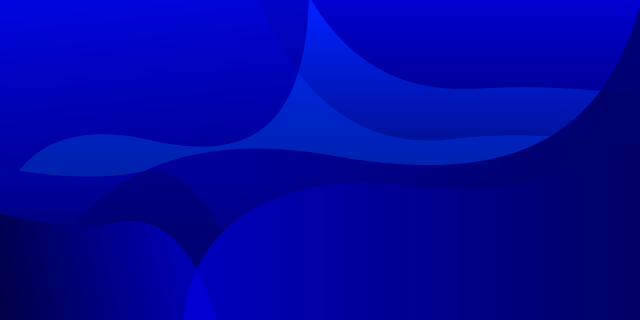
A Shadertoy shader for this background:

```glsl
// Draws overlapping deep blue waves with soft gradients and smooth curved edges.

vec2 bezier(vec2 a, vec2 b, vec2 c, vec2 d, float t) {
    float s = 1.0 - t;
    return s * s * s * a + 3.0 * s * s * t * b + 3.0 * s * t * t * c + t * t * t * d;
}

vec2 bezierTangent(vec2 a, vec2 b, vec2 c, vec2 d, float t) {
    float s = 1.0 - t;
    return s * s * (b - a) + 2.0 * s * t * (c - b) + t * t * (d - c);
}

// Approximate signed distance to a curve that runs left to right, positive above
float curveDistance(vec2 p, vec2 a, vec2 b, vec2 c, vec2 d) {
    float low = 0.0, high = 1.0;
    for (int i = 0; i < 16; i++) {
        float mid = 0.5 * (low + high);
        if (bezier(a, b, c, d, mid).x < p.x) low = mid;
        else high = mid;
    }
    float t = 0.5 * (low + high);
    vec2 tangent = bezierTangent(a, b, c, d, t);
    float slant = abs(tangent.x) / max(length(tangent), 1e-4);
    return (p.y - bezier(a, b, c, d, t).y) * max(slant, 0.08);
}

// Two curves joined at the point "joint"
float waveDistance(vec2 p, vec2 a, vec2 b, vec2 c, vec2 joint, vec2 e, vec2 f, vec2 g) {
    if (p.x < joint.x) return curveDistance(p, a, b, c, joint);
    return curveDistance(p, joint, e, f, g);
}

float cover(float distanceInside, float pixel) {
    return smoothstep(-0.6 * pixel, 0.6 * pixel, distanceInside);
}

vec3 ramp(vec3 from, vec3 to, float start, float end, float x) {
    return mix(from, to, clamp((x - start) / (end - start), 0.0, 1.0));
}

void mainImage(out vec4 fragColor, in vec2 fragCoord) {
    vec2 p = fragCoord / iResolution.xy * vec2(2.0, 1.0);
    float pixel = 1.0 / iResolution.y;

    // Wave coverage
    float upperLeft = cover(waveDistance(p, vec2(0.0, 0.328), vec2(0.026, 0.479),
        vec2(0.156, 0.635), vec2(0.469, 0.562), vec2(0.755, 0.497),
        vec2(0.966, 0.570), vec2(0.966, 1.052)), pixel);
    float upperRight = cover(waveDistance(p, vec2(0.943, 1.052), vec2(1.083, 0.785),
        vec2(1.276, 0.706), vec2(1.510, 0.724), vec2(1.693, 0.734),
        vec2(1.823, 0.721), vec2(2.0, 0.706)), pixel);
    float veil = cover(waveDistance(p, vec2(0.789, 1.052), vec2(0.911, 0.700),
        vec2(1.120, 0.544), vec2(1.380, 0.562), vec2(1.589, 0.589),
        vec2(1.771, 0.578), vec2(2.0, 0.542)), pixel);
    float valley = cover(-waveDistance(p, vec2(0.182, 0.219), vec2(0.339, 0.492),
        vec2(0.651, 0.583), vec2(1.042, 0.513), vec2(1.562, 0.422),
        vec2(1.901, 0.531), vec2(2.018, 1.052)), pixel);
    float leftShade = cover(-waveDistance(p, vec2(0.0, 0.477), vec2(0.156, 0.448),
        vec2(0.312, 0.437), vec2(0.443, 0.464), vec2(0.586, 0.479),
        vec2(0.677, 0.375), vec2(0.833, -0.042)), pixel);
    float leftHill = cover(-waveDistance(p, vec2(0.0, 0.333), vec2(0.156, 0.292),
        vec2(0.286, 0.286), vec2(0.365, 0.305), vec2(0.534, 0.336),
        vec2(0.625, 0.180), vec2(0.687, -0.029)), pixel);
    float rightHill = cover(-waveDistance(p, vec2(0.570, -0.042), vec2(0.578, 0.297),
        vec2(0.859, 0.453), vec2(1.224, 0.427), vec2(1.458, 0.396),
        vec2(1.667, 0.396), vec2(2.0, 0.557)), pixel);

    // Bright ribbon and the veil across it
    vec3 color = ramp(vec3(0.0, 0.13, 0.67), vec3(0.0, 0.15, 0.98), 0.46, 0.95, p.y);
    vec3 veilColor = ramp(vec3(0.0, 0.07, 0.60), vec3(0.0, 0.13, 1.0), 0.56, 0.98, p.y);
    color = mix(color, veilColor, veil);

    // Upper waves
    vec3 rightColor = ramp(vec3(0.0, 0.0, 0.60), vec3(0.0, 0.0, 0.82), 0.72, 1.0, p.y);
    color = mix(color, rightColor, upperRight);
    vec3 leftColor = ramp(vec3(0.0, 0.0, 0.60), vec3(0.0, 0.02, 0.88), 0.45, 1.0,
        p.y - 0.10 * p.x);
    color = mix(color, leftColor * (1.0 - 0.06 * veil), upperLeft);

    // Dark valley and the shade at its left
    vec3 shadeColor = ramp(vec3(0.0, 0.0, 0.50), vec3(0.0, 0.01, 0.64), 0.30, 0.47, p.y);
    color = mix(color, shadeColor, leftShade);
    vec3 valleyColor = ramp(vec3(0.0, 0.0, 0.60), vec3(0.0, 0.0, 0.41), 0.75, 1.9, p.x);
    valleyColor *= 1.0 - 0.14 * leftShade;
    valleyColor *= 1.0 + 0.08 * upperRight + 0.04 * veil;
    valleyColor *= mix(0.88, 1.0, smoothstep(0.25, 0.5, p.y));
    color = mix(color, valleyColor, valley);

    // Lower hills and the bright overlap between them
    vec3 leftHillColor = ramp(vec3(0.0, 0.0, 0.27), vec3(0.0, 0.0, 0.70), 0.0, 0.62,
        p.x + 0.25 * p.y);
    color = mix(color, leftHillColor, leftHill);
    vec3 rightHillColor = ramp(vec3(0.0, 0.0, 0.73), vec3(0.0, 0.0, 0.40), 0.65, 1.95, p.x);
    rightHillColor = mix(rightHillColor, vec3(0.0, 0.0, 0.82), leftHill);
    color = mix(color, rightHillColor, rightHill);

    fragColor = vec4(color, 1.0);
}
```
